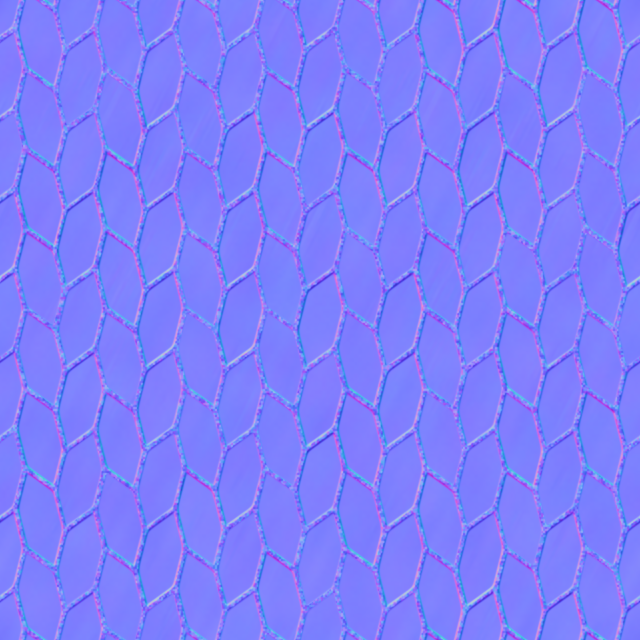
Give the GLSL for this texture map, as a Shadertoy shader.

```glsl
// Tangent-space normal map of interlocking slanted hexagon tiles with rough recessed grout.
#define REPEATS 8.0
#define ORIGIN vec2(0.503, 0.49)   // centre of the first tile
#define SIDE_X 0.1875              // half width between the slanted ends
#define SKEW_Y 0.135               // drop of the slanted ends
#define GROUT 0.028                // half width of the joint
#define BEVEL 0.0095               // softness of the tile rim
#define CORNER 75.0                // higher is sharper
#define RIM_SLOPE 0.95
#define GRAIN 0.62
#define WAVE 0.065

vec2 hash2(vec2 p) {
    vec3 a = fract(p.xyx * vec3(0.1031, 0.1030, 0.0973));
    a += dot(a, a.yzx + 33.33);
    return fract((a.xx + a.yz) * a.zy);
}

// Two channels of value noise in -0.5..0.5 that wrap after "period" units.
vec2 noise2(vec2 p, vec2 period) {
    vec2 i = floor(p), f = fract(p);
    f = f * f * (3.0 - 2.0 * f);
    vec2 a = hash2(mod(i, period));
    vec2 b = hash2(mod(i + vec2(1, 0), period));
    vec2 c = hash2(mod(i + vec2(0, 1), period));
    vec2 d = hash2(mod(i + vec2(1, 1), period));
    return mix(mix(a, b, f.x), mix(c, d, f.x), f.y) - 0.5;
}

// Rounded hexagon: x is the signed distance, yz its outward direction.
vec3 hexagon(vec2 p) {
    float lean = 0.5 - 2.0 * SIDE_X;
    vec2 n1 = normalize(vec2(0.5, lean));
    vec2 n2 = normalize(vec2(0.5, -lean));
    vec2 n3 = normalize(vec2(SKEW_Y, -SIDE_X));
    vec2 tip = vec2(0.5 - SIDE_X, SKEW_Y);
    vec3 side = vec3(dot(p, n1), dot(p, n2), dot(p, n3));
    vec3 reach = vec3(dot(tip, n1), dot(tip, n2), dot(vec2(SIDE_X, SKEW_Y - 0.5), n3));
    vec3 weight = exp(CORNER * (abs(side) - reach));
    float total = weight.x + weight.y + weight.z;
    vec3 w = weight * sign(side) / total;
    return vec3(log(total) / CORNER, w.x * n1 + w.y * n2 + w.z * n3);
}

vec3 surfaceNormal(vec2 uv) {
    vec2 q = uv * REPEATS - ORIGIN;
    vec3 nearest = vec3(1e3, 0, 0);
    vec2 local = vec2(0), tileId = vec2(0);

    // Upright tiles and their mirrored neighbours, half a repeat apart.
    for (int k = 0; k < 2; k++) {
        float shift = 0.5 * float(k);
        float flip = 1.0 - 2.0 * float(k);
        for (int j = -1; j <= 1; j++) {
            vec2 centre = floor(q - shift + 0.5) + shift + vec2(0, j);
            vec2 id = mod(centre, REPEATS);
            vec2 p = q - centre - 0.012 * (hash2(id + 17.0) - 0.5);
            vec3 h = hexagon(p * vec2(1, flip));
            if (h.x < nearest.x) {
                nearest = vec3(h.x, h.y, h.z * flip);
                local = p;
                tileId = id;
            }
        }
    }

    // Each tile sits at its own height and tilt, which varies the rim depth.
    vec2 tilt = hash2(tileId + 41.0) - 0.5;
    float height = hash2(tileId + 5.0).x;
    float depth = clamp(0.32 + 0.6 * height + 1.3 * dot(tilt, local), 0.16, 1.0);
    float inset = nearest.x + GROUT;
    float rim = exp(-0.5 * inset * inset / (BEVEL * BEVEL));
    vec2 slope = nearest.yz * rim * depth * RIM_SLOPE;

    // Gritty grout.
    float joint = smoothstep(-0.008, 0.008, inset);
    vec2 grit = noise2(uv * 320.0, vec2(320)) + 0.6 * noise2(uv * 176.0, vec2(176));
    slope += grit * GRAIN * (joint + 0.2 * rim);

    // Gentle waves, diagonal smears and fine tooth on the faces.
    vec2 smear = vec2(2.0 * uv.x + uv.y, uv.y);
    vec2 face = noise2(uv * 18.0, vec2(18)) * WAVE;
    face += noise2(smear * vec2(24, 12), vec2(24, 12)) * WAVE * 0.8;
    float streak = noise2(smear * vec2(12, 16) + 7.0, vec2(12, 16)).x;
    face += noise2(smear * vec2(96, 24), vec2(96, 24)) * WAVE * smoothstep(0.1, 0.4, streak);
    face += noise2(uv * 160.0, vec2(160)) * 0.02;
    slope += (face - 0.03 * tilt) * (1.0 - joint);

    return normalize(vec3(slope, 1.0));
}

void mainImage(out vec4 fragColor, in vec2 fragCoord) {
    // Four samples per pixel; y runs downward, as does the green channel.
    vec3 sum = vec3(0);
    for (int s = 0; s < 4; s++) {
        vec2 offset = vec2(s % 2, s / 2) * 0.5 - 0.25;
        vec2 uv = (fragCoord + offset) / iResolution.xy;
        sum += surfaceNormal(vec2(uv.x, 1.0 - uv.y));
    }
    fragColor = vec4(sum * 0.125 + vec3(0.496, 0.5, 0.495), 1.0);
}
```
